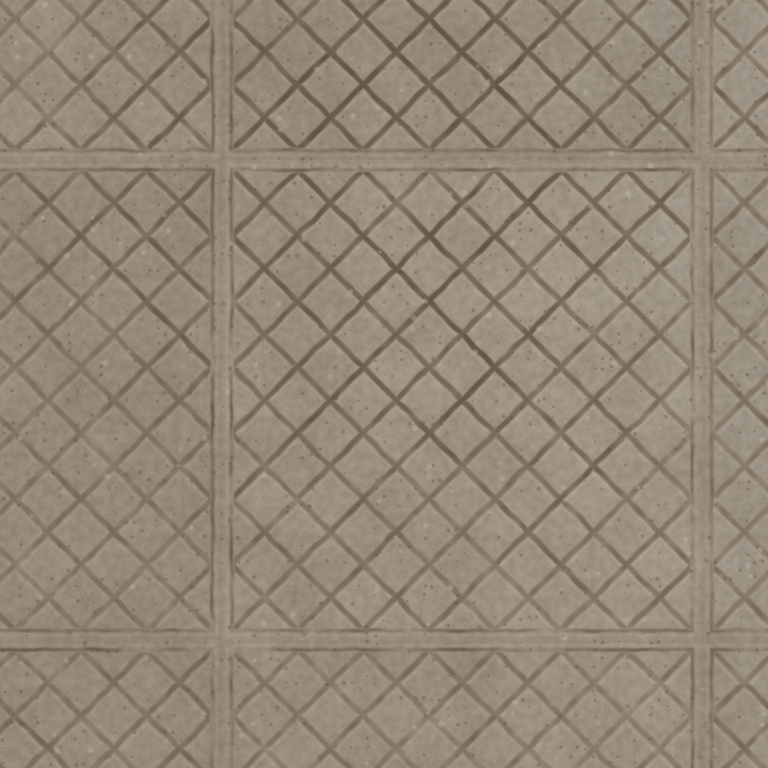
Give the GLSL for this texture, as a WebGL 1 fragment shader.

```glsl
precision highp float;

uniform vec2 u_resolution;

const float SLAB_PITCH = 0.625;
const vec2 SLAB_CENTER = vec2(0.6016, 0.479);
const float JOINT_HALF = 0.0125;
const float DIAMONDS = 7.0;
const float GROOVE_HALF = 0.0036;

const vec3 STONE = vec3(0.590, 0.541, 0.480);
const vec3 COOL_STONE = vec3(0.622, 0.588, 0.538);
const vec3 JOINT_FILL = vec3(0.580, 0.528, 0.463);
const vec3 GROOVE_DIRT = vec3(0.365, 0.308, 0.245);
const vec3 CHIP = vec3(0.78, 0.75, 0.70);

float hash(vec2 cell) {
  return fract(sin(dot(cell, vec2(127.1, 311.7))) * 43758.5);
}

vec2 gradient(vec2 cell) {
  float angle = 6.2832 * hash(cell);
  return vec2(cos(angle), sin(angle));
}

float gradientNoise(vec2 p) {
  vec2 i = floor(p);
  vec2 f = p - i;
  vec2 w = f * f * f * (f * (f * 6.0 - 15.0) + 10.0);
  vec2 e = vec2(1.0, 0.0);
  float low = mix(dot(gradient(i), f), dot(gradient(i + e.xy), f - e.xy), w.x);
  float high = mix(dot(gradient(i + e.yx), f - e.yx), dot(gradient(i + e.xx), f - e.xx), w.x);
  return mix(low, high, w.y);
}

float fbm(vec2 p) {
  float sum = 0.0;
  float amplitude = 0.6;
  for (int octave = 0; octave < 4; octave++) {
    sum += amplitude * gradientNoise(p);
    p = p * 2.03 + vec2(17.3, 9.1);
    amplitude *= 0.55;
  }
  return sum;
}

// Soft line of the given half width around distance zero
float softLine(float dist, float halfWidth, float blur) {
  return 1.0 - smoothstep(halfWidth - blur, halfWidth + blur, abs(dist));
}

// Crossed diagonal grooves, each line with its own depth
float diamondGrooves(vec2 local, vec2 slab, float period, float blur) {
  vec2 diagonal = vec2(local.x + local.y, local.x - local.y) / period;
  vec2 line = floor(diagonal + 0.5);
  vec2 dist = (diagonal - line) * period * 0.7071;
  float depthA = 0.72 + 0.28 * hash(slab * 13.0 + vec2(line.x, 3.0));
  float depthB = 0.72 + 0.28 * hash(slab * 17.0 + vec2(line.y, 8.0));
  return max(depthA * softLine(dist.x, GROOVE_HALF, blur),
             depthB * softLine(dist.y, GROOVE_HALF, blur));
}

// Sparse round specks, one candidate per cell
float specks(vec2 p, float density, float blur) {
  vec2 cell = floor(p);
  vec2 center = 0.3 + 0.4 * vec2(hash(cell + 5.2), hash(cell + 9.7));
  float radius = 0.10 + 0.15 * hash(cell + 2.4);
  float dist = length(fract(p) - center);
  return step(hash(cell), density) * (1.0 - smoothstep(radius - blur, radius + blur, dist));
}

void main() {
  float pixel = 1.0 / min(u_resolution.x, u_resolution.y);
  vec2 p = gl_FragCoord.xy * pixel;
  float blur = max(0.0021, pixel);

  // Slab layout with slightly wandering edges
  vec2 wobble = vec2(gradientNoise(p * 38.0), gradientNoise(p * 38.0 + 41.0));
  vec2 q = p + 0.0022 * wobble;
  vec2 slab = floor((q - SLAB_CENTER) / SLAB_PITCH + 0.5);
  vec2 local = q - SLAB_CENTER - slab * SLAB_PITCH;
  float halfSlab = 0.5 * SLAB_PITCH - JOINT_HALF;
  float period = 2.0 * halfSlab / DIAMONDS;
  float edge = halfSlab - max(abs(local.x), abs(local.y));
  float inside = smoothstep(-blur, blur, edge - 0.003);

  // Broad tone, blotches and grain
  float blotch = fbm(p * 9.0);
  float grain = fbm(p * 85.0);
  float cool = smoothstep(0.35, 1.15, p.x + 0.25 * p.y + 0.25 * blotch);
  vec3 color = mix(STONE, COOL_STONE, 0.65 * cool);
  color = mix(JOINT_FILL, color, 0.3 + 0.7 * inside);
  color += 0.045 * blotch + 0.075 * grain + 0.025 * (hash(slab + 4.0) - 0.5);

  // Worn diamond grooves, deeper near the upper middle
  float center = 1.0 - smoothstep(0.1, 0.65, length((p - vec2(0.52, 0.80)) * vec2(1.0, 0.8)));
  float wear = clamp(0.43 + 0.38 * center + 0.45 * fbm(p * 6.0 + 23.0)
               + 0.35 * gradientNoise(p * 45.0), 0.08, 0.95);
  float groove = inside * diamondGrooves(local, slab, period, blur);
  float rim = inside * diamondGrooves(local + vec2(0.0, 0.007), slab, period, blur);
  color += 0.028 * rim * (1.0 - groove);
  color = mix(color, GROOVE_DIRT, groove * wear);

  // Broken seams along both sides of each joint
  float seamWear = clamp(0.32 + 0.7 * gradientNoise(p * 16.0 + 7.0)
                   + 0.3 * gradientNoise(p * 60.0), 0.0, 0.75);
  color = mix(color, GROOVE_DIRT, seamWear * softLine(edge, 0.0021, blur));
  color += 0.025 * softLine(edge + 0.006, 0.002, blur);

  // Pits and pale chips
  color = mix(color, GROOVE_DIRT, 0.35 * specks(p * 95.0, 0.13, 0.10));
  color = mix(color, CHIP, 0.35 * specks(q * 62.0 + 31.0, 0.035, 0.12));

  gl_FragColor = vec4(clamp(color, 0.0, 1.0), 1.0);
}
```
